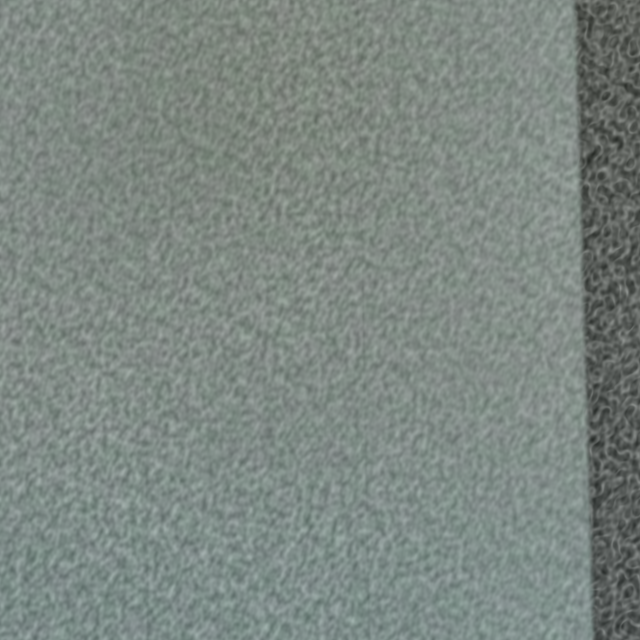
A Shadertoy shader for this texture:

```glsl
float hash(vec2 cell) {
    uvec2 q = uvec2(ivec2(cell)) * uvec2(1597u, 3571u);
    uint h = (q.x ^ (q.y << 7)) * 747796u + q.y;
    h = (h ^ (h >> 15)) * 277803u;
    h = (h ^ (h >> 13)) * 62089u;
    return float((h ^ (h >> 16)) & 65535u) / 65536.0;
}

float cornerSlope(vec2 cell, vec2 offset) {
    float angle = 6.2832 * hash(cell);
    return dot(vec2(cos(angle), sin(angle)), offset);
}

float gradientNoise(vec2 p) {
    vec2 cell = floor(p), f = p - cell;
    vec2 w = f * f * f * (f * (f * 6.0 - 15.0) + 10.0);
    vec2 e = vec2(1.0, 0.0);
    float low = mix(cornerSlope(cell, f), cornerSlope(cell + e, f - e), w.x);
    float high = mix(cornerSlope(cell + e.yx, f - e.yx), cornerSlope(cell + 1.0, f - 1.0), w.x);
    return mix(low, high, w.y);
}

vec2 rotate(vec2 p, float angle) {
    float c = cos(angle), s = sin(angle);
    return vec2(c * p.x + s * p.y, c * p.y - s * p.x);
}

float faintLine(float d) {
    return exp(-d * d / 0.000006);
}

void mainImage(out vec4 fragColor, in vec2 fragCoord) {
    vec2 uv = fragCoord / iResolution.xy;

    // Short grains leaning to the upper right, over a finer speckle
    vec2 slanted = rotate(uv, -0.55);
    vec2 bend = 0.004 * vec2(gradientNoise(uv * 38.0), gradientNoise(uv * 38.0 + 71.0));
    float grain = gradientNoise((slanted + bend) * vec2(98.0, 62.0));
    float speckle = gradientNoise(rotate(uv, -0.2) * vec2(135.0, 105.0) + 19.0);
    float clumps = gradientNoise(uv * 30.0 + 43.0);
    float texture_ = grain + 0.65 * speckle + 0.2 * clumps;

    // Pale surface with slow shifts of light and tint
    float cloud = gradientNoise(uv * 3.2 + 8.0);
    float contrast = 0.115 + 0.035 * (1.0 - uv.x) * (1.0 - uv.y) + 0.03 * cloud;
    vec3 pale = vec3(0.508, 0.547, 0.527) + 0.02 * cloud;
    pale += vec3(-0.022, 0.0, 0.008) * smoothstep(0.5, 0.0, uv.y);
    pale += 0.022 * smoothstep(0.5, 0.9, uv.x);
    float warmPatch = exp(-12.0 * dot(uv - vec2(0.43, 0.87), uv - vec2(0.43, 0.87)));
    pale -= vec3(0.02, 0.025, 0.04) * warmPatch;
    pale += contrast * texture_;
    pale += vec3(0.018, -0.008, 0.014) * gradientNoise(uv * 26.0 + 5.0);

    // Barely visible panel seams
    float leftSeam = faintLine(uv.x - 0.231 + 0.008 * uv.y);
    float rightSeam = faintLine(uv.x - 0.577 + 0.018 * uv.y);
    float crossSeam = faintLine(uv.y - 0.665) + faintLine(uv.y - 0.318);
    crossSeam *= smoothstep(0.22, 0.24, uv.x) * smoothstep(0.58, 0.55, uv.x);
    float wear = 0.6 + 0.8 * gradientNoise(uv * 9.0 + 31.0);
    pale -= wear * (0.035 * leftSeam + 0.045 * rightSeam + 0.016 * crossSeam);

    // Dark strip with curled light threads
    float threads = 1.0 - abs(gradientNoise((slanted + bend) * vec2(62.0, 50.0) + 13.0)) * 2.5;
    threads = smoothstep(0.2, 1.0, threads);
    float edge = uv.x - (0.927 - 0.029 * uv.y) + 0.004 * grain;
    vec3 dark = vec3(0.305, 0.322, 0.312) + 0.11 * threads + 0.17 * texture_;
    dark += vec3(0.008, 0.004, -0.012) * (uv.y - 0.3);
    dark -= 0.06 * exp(-max(edge, 0.0) / 0.018);

    vec3 color = mix(pale, dark, smoothstep(-0.006, 0.007, edge));
    fragColor = vec4(color, 1.0);
}
```
